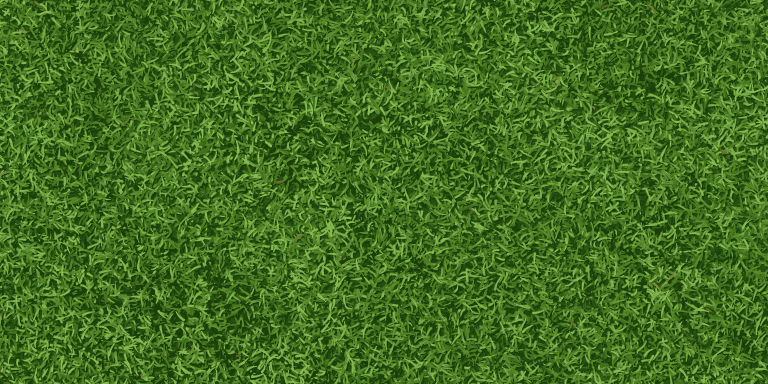
This texture is drawn by a Shadertoy shader. Its source:

```glsl
// A mown lawn seen from above: short, tangled grass blades in soft patches.

// Lengths are fractions of the canvas height.
const int   LAYERS       = 8;
const float CELL         = 0.028;   // one blade per cell and layer
const float HALF_LENGTH  = 0.0145;
const float HALF_WIDTH   = 0.0034;
const float BEND         = 0.004;
const vec2  SHADOW_SHIFT = vec2(0.0025, -0.003);
const float SHADOW_DEPTH = 0.22;
const float TONE_SPREAD  = 1.6;
const float TONE_BIAS    = 0.1;
const float PATCH_SCALE  = 5.0;
const float PATCH_DEPTH  = 0.22;
const float GRAIN_SCALE  = 130.0;
const float GRAIN_DEPTH  = 0.2;
const float DRY_SHARE    = 0.002;

const vec3 SOIL_SHADE = vec3(0.10, 0.24, 0.04);
const vec3 DRY_STRAW  = vec3(0.50, 0.46, 0.23);
const vec3 GREENS[7] = vec3[7](
    vec3(0.16, 0.32, 0.07), vec3(0.24, 0.41, 0.11), vec3(0.28, 0.47, 0.12),
    vec3(0.35, 0.54, 0.15), vec3(0.38, 0.55, 0.24), vec3(0.45, 0.65, 0.25),
    vec3(0.53, 0.73, 0.33));
const float TONE_STOPS[8] = float[8](-0.2, 0.04, 0.185, 0.42, 0.65, 0.825, 0.95, 1.25);

vec3 hash3(vec3 p) {
    p = fract(p * vec3(0.1031, 0.1030, 0.0973));
    p += dot(p, p.yxz + 33.33);
    return fract((p.xxy + p.yxx) * p.zyx);
}

float valueNoise(vec2 p, float seed) {
    vec2 cell = floor(p);
    vec2 f = fract(p);
    f = f * f * (3.0 - 2.0 * f);
    float a = hash3(vec3(cell, seed)).x;
    float b = hash3(vec3(cell + vec2(1, 0), seed)).x;
    float c = hash3(vec3(cell + vec2(0, 1), seed)).x;
    float d = hash3(vec3(cell + vec2(1, 1), seed)).x;
    return mix(mix(a, b, f.x), mix(c, d, f.x), f.y);
}

// Signed distance to a curved blade along x that narrows towards its tip.
float bladeDistance(vec2 p, float halfLength, float bend) {
    float along = clamp(p.x / halfLength, -1.0, 1.0);
    p.y -= bend * (along * along - 0.4);
    float halfWidth = HALF_WIDTH * mix(1.0, 0.35, 0.5 + 0.5 * along);
    return length(vec2(p.x - along * halfLength, p.y)) - halfWidth;
}

// Maps a tone, dark to light, to the greens of the lawn.
vec3 grassColor(float tone) {
    vec3 color = SOIL_SHADE;
    for (int i = 0; i < 7; i++) {
        float span = TONE_STOPS[i + 1] - TONE_STOPS[i];
        color = mix(color, GREENS[i], clamp((tone - TONE_STOPS[i]) / span, 0.0, 1.0));
    }
    return color;
}

void mainImage(out vec4 fragColor, in vec2 fragCoord) {
    vec2 uv = fragCoord / iResolution.y;
    float edge = 0.75 / iResolution.y;

    // Broad patches change both the brightness and the coarseness.
    float patchTone = 0.65 * valueNoise(uv * PATCH_SCALE, 71.0)
                    + 0.35 * valueNoise(uv * PATCH_SCALE * 2.7, 72.0) - 0.5;
    float coarseness = valueNoise(uv * PATCH_SCALE * 0.6, 73.0);
    float contrast = mix(0.8, 1.15, coarseness);

    float tone = 0.0;
    float dry = 0.0;

    // Blades are painted layer upon layer, each with a soft shadow.
    for (int layer = 0; layer < LAYERS; layer++) {
        float seed = float(layer) * 3.0 + 11.0;
        vec2 p = uv + CELL * hash3(vec3(seed, 5.0, 9.0)).xy;
        vec2 home = floor(p / CELL);
        for (int y = -1; y <= 1; y++)
        for (int x = -1; x <= 1; x++) {
            vec2 cell = home + vec2(x, y);
            vec3 place = hash3(vec3(cell, seed));
            vec3 look = hash3(vec3(cell + 57.0, seed + 40.0));

            float angle = 6.2832 * place.z;
            vec2 axis = vec2(cos(angle), sin(angle));
            mat2 toBlade = mat2(axis.x, -axis.y, axis.y, axis.x);
            vec2 offset = p - (cell + place.xy) * CELL;
            float halfLength = HALF_LENGTH * mix(0.55, 1.2, look.y);
            float bend = BEND * (2.0 * look.z - 1.0);

            vec2 local = toBlade * offset;
            float d = bladeDistance(local, halfLength, bend);
            float dShade = bladeDistance(toBlade * (offset - SHADOW_SHIFT), halfLength, bend);
            float cover = 1.0 - smoothstep(-edge, edge, d);
            float shadow = 1.0 - smoothstep(-HALF_WIDTH, HALF_WIDTH * 0.8, dShade);

            float bladeTone = 0.5 + TONE_BIAS + TONE_SPREAD * contrast * (look.x - 0.5)
                            + 0.12 * local.x / halfLength;
            tone = mix(tone - SHADOW_DEPTH * shadow, bladeTone, cover);
            dry = mix(dry, step(1.0 - DRY_SHARE, fract(look.z * 17.0 + look.y)), cover);
        }
    }

    float grain = valueNoise(uv * GRAIN_SCALE, 74.0) - 0.5;
    tone += PATCH_DEPTH * patchTone + GRAIN_DEPTH * grain;
    fragColor = vec4(mix(grassColor(tone), DRY_STRAW, 0.7 * dry), 1.0);
}
```
